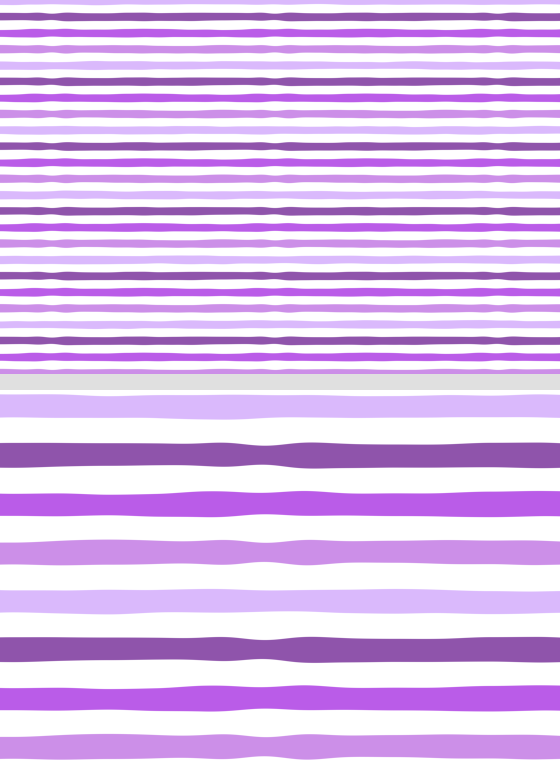
Top, the full canvas; bottom, a detail of the centre.
Reproduce this pattern procedurally as a Shadertoy shader.

```glsl
// Hand-painted horizontal stripes in four purples on white, with gently wavering edges.

// Lengths are in canvas heights; stripe measures are in pitches.
const float STRIPE_PITCH = 0.0433;
const float FIRST_CENTRE = 0.0020;  // distance of the first stripe below the top
const float HALF_WIDTH   = 0.238;
const float TILE_WIDTH   = 0.596;   // sideways repeat of the edge waver
const float CELLS        = 7.0;     // noise cells per tile
const float WAVER        = 0.050;
const float PINCH        = 0.045;
const float PINCH_CENTRE = 0.139;
const float PINCH_REACH  = 0.055;
const float PINCH_WAVE   = 0.092;
const float TAU          = 6.2831853;

const vec3 PAPER    = vec3(1.0);
const vec3 LAVENDER = vec3(0.855, 0.725, 0.990);
const vec3 PLUM     = vec3(0.560, 0.330, 0.670);
const vec3 VIOLET   = vec3(0.730, 0.360, 0.910);
const vec3 ORCHID   = vec3(0.800, 0.560, 0.910);

// Integer hash to the range 0..1
float hash(ivec2 cell) {
    uint h = uint(cell.x) * 1664525u + uint(cell.y) * 2246822519u + 374761393u;
    h = (h ^ (h >> 15)) * 2654435769u;
    h = (h ^ (h >> 13)) * 3266489917u;
    return float((h ^ (h >> 16)) >> 8) / 16777216.0;
}

// Smooth noise in -1..1 that wraps after the given number of cells
float wrappedNoise(float x, float period, int seed) {
    float cell = floor(x);
    float f = x - cell;
    float a = hash(ivec2(int(mod(cell, period)), seed));
    float b = hash(ivec2(int(mod(cell + 1.0, period)), seed));
    return 2.0 * mix(a, b, f * f * (3.0 - 2.0 * f)) - 1.0;
}

// Narrow waist between two swellings, once per tile
float pinch(float x) {
    float d = mod(x - PINCH_CENTRE + 0.5 * TILE_WIDTH, TILE_WIDTH) - 0.5 * TILE_WIDTH;
    return -exp(-d * d / (PINCH_REACH * PINCH_REACH)) * cos(TAU * d / PINCH_WAVE);
}

// Outward displacement of one stripe edge
float edgeOffset(float x, int seed, float period, float pinchAmount) {
    float u = x / TILE_WIDTH * CELLS;
    float waver = 0.7 * wrappedNoise(u, period, seed)
                + 0.3 * wrappedNoise(2.0 * u, 2.0 * period, seed + 57);
    return WAVER * waver + PINCH * pinchAmount * pinch(x);
}

void mainImage(out vec4 fragColor, in vec2 fragCoord) {
    float x = fragCoord.x / iResolution.y;
    float y = (1.0 - fragCoord.y / iResolution.y - FIRST_CENTRE) / STRIPE_PITCH;

    // Nearest stripe and its place in the colour cycle
    float row = floor(y + 0.5);
    float across = y - row;
    int kind = int(mod(row, 4.0));
    bool isLavender = kind == 0;
    vec3 ink = isLavender ? LAVENDER : kind == 1 ? PLUM : kind == 2 ? VIOLET : ORCHID;

    // Lavender varies from row to row; the other colours repeat their waver
    int seed = isLavender ? 100 + 2 * int(row) : 2 * kind;
    float period = isLavender ? 4.0 * CELLS : CELLS;
    float pinchAmount = isLavender ? 0.2 : kind == 2 ? 0.4 : 1.0;

    // Signed distance to the two edges
    float upper = -across - HALF_WIDTH - edgeOffset(x, seed, period, pinchAmount);
    float lower =  across - HALF_WIDTH - edgeOffset(x, seed + 1, period, pinchAmount);
    float dist = max(upper, lower);

    float blur = 0.75 / (iResolution.y * STRIPE_PITCH);
    float coverage = 1.0 - smoothstep(-blur, blur, dist);
    fragColor = vec4(mix(PAPER, ink, coverage), 1.0);
}
```
